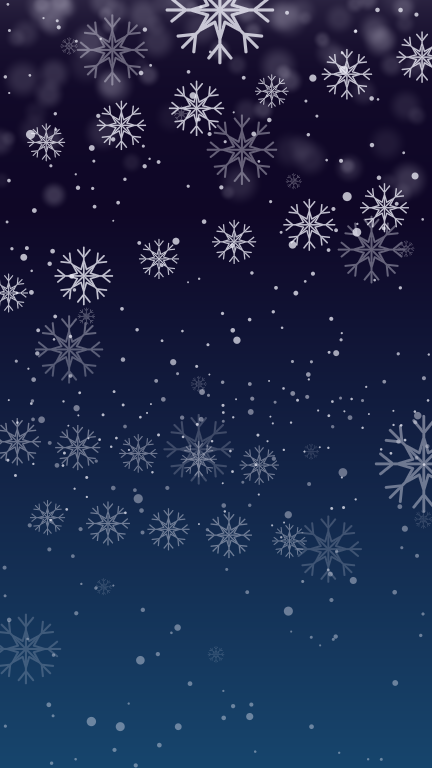
A Shadertoy shader for this background:

```glsl
// Winter night: a violet-to-blue sky with blurred snow along the top edge,
// eight-armed snowflakes strewn on lattice sequences, and hashed grids of dots.
// Lengths are in canvas widths; depth runs from 0 at the top to 1 at the bottom.
#define NIGHT vec3(0.058, 0.027, 0.150)
#define DEEP_BLUE vec3(0.088, 0.270, 0.425)
#define SNOW vec3(0.93, 0.93, 0.97)
#define MIST vec3(0.72, 0.70, 0.78)
#define STROKE 0.03
#define BLUR_COUNT 90
#define BLUR_REACH 0.26
#define DIM_FLAKE 0.48

float hash(vec2 p) {
    return fract(sin(dot(p, vec2(127.1, 311.7))) * 43758.5453);
}

// Coverage of a shape from its signed distance, one pixel soft
float cover(float d) {
    return clamp(0.5 - d * iResolution.x, 0.0, 1.0);
}

// Layers one translucent coverage over another
float over(float below, float above) {
    return 1.0 - (1.0 - below) * (1.0 - above);
}

float segment(vec2 p, vec2 a, vec2 b) {
    vec2 ab = b - a;
    return length(p - a - ab * clamp(dot(p - a, ab) / dot(ab, ab), 0.0, 1.0));
}

// Eight arms with forked tips around an outlined star
float flake(vec2 p, float radius) {
    if (length(p) > radius * 1.15) return 0.0;
    p /= radius;
    float sector = 0.785398;
    float angle = abs(mod(atan(p.x, p.y) + sector * 0.5, sector) - sector * 0.5);
    vec2 q = length(p) * vec2(cos(angle), sin(angle));
    float arm = segment(q, vec2(0.0), vec2(1.0, 0.0));
    float fork = segment(q, vec2(0.65, 0.0), vec2(0.91, 0.21));
    float star = segment(q, vec2(0.55, 0.0), 0.25 * vec2(0.924, 0.383));
    return cover((min(arm, min(fork, star)) - STROKE) * radius);
}

// Flakes on a lattice sequence, squeezed into a band of depths
float flakes(vec2 p, float aspect, int count, vec2 start, vec2 stride, vec2 band, vec2 sizes) {
    float sum = 0.0;
    for (int i = 0; i < count; i++) {
        vec2 pos = fract(start + stride * float(i));
        pos.y = mix(band.x, band.y, pos.y) * aspect;
        float radius = mix(sizes.x, sizes.y, hash(pos + start));
        sum = over(sum, flake(p - pos, radius));
    }
    return sum;
}

// One jittered dot per occupied cell; more cells are filled near the focus depth
float dots(vec2 p, float aspect, float cells, float radius, vec2 chance, vec2 focus) {
    vec2 cell = floor(p * cells);
    float offset = ((cell.y + 0.5) / cells / aspect - focus.x) / focus.y;
    float fill = mix(chance.x, chance.y, exp(-offset * offset));
    vec2 jitter = vec2(hash(cell + cells), hash(cell + cells + 37.0));
    vec2 center = (cell + mix(vec2(0.2), vec2(0.8), jitter)) / cells;
    float size = radius * mix(0.7, 1.15, hash(cell + 71.0));
    return step(hash(cell + cells * 3.0), fill) * cover(length(p - center) - size);
}

// Out-of-focus snow, crowded toward the top edge
float blurredSnow(vec2 p, float aspect, float depth) {
    float glow = 0.16 * exp(-depth * 18.0);
    for (int i = 0; i < BLUR_COUNT; i++) {
        vec2 seed = vec2(float(i), 5.0);
        float fall = hash(seed + 11.0);
        vec2 center = vec2(hash(seed), BLUR_REACH * fall * fall * aspect);
        float radius = mix(0.02, 0.055, hash(seed + 23.0));
        float alpha = mix(0.07, 0.27, hash(seed + 41.0));
        float soft = 1.0 - smoothstep(0.25, 1.0, length(p - center) / radius);
        glow = over(glow, alpha * soft);
    }
    return glow;
}

void mainImage(out vec4 fragColor, in vec2 fragCoord) {
    float aspect = iResolution.y / iResolution.x;
    vec2 p = vec2(fragCoord.x, iResolution.y - fragCoord.y) / iResolution.x;
    float depth = p.y / aspect;
    float fade = mix(0.8, 0.42, smoothstep(0.4, 0.58, depth));

    // Sky and blurred snow
    vec3 color = mix(NIGHT, DEEP_BLUE, clamp((depth - 0.28) / 0.72, 0.0, 1.0));
    color = mix(color, MIST, blurredSnow(p, aspect, depth));

    // Faint flakes, large and small
    float faint = flakes(p, aspect, 7, vec2(0.26, 0.065), vec2(0.30, 0.13), vec2(0, 1), vec2(0.075, 0.083));
    faint = over(faint, flakes(p, aspect, 10, vec2(0.16, 0.06), vec2(0.26, 0.088), vec2(0, 1), vec2(0.017, 0.021)));
    color = mix(color, SNOW, faint * fade * DIM_FLAKE);

    // Clear flakes in an upper and a lower drift, and two big ones at the edges
    float clear = flakes(p, aspect, 12, vec2(0.02, 0.95), vec2(0.087, 0.47), vec2(0.03, 0.40), vec2(0.036, 0.072));
    clear = over(clear, flakes(p, aspect, 10, vec2(0.04, 0.08), vec2(0.07, 0.52), vec2(0.56, 0.75), vec2(0.038, 0.054)));
    clear = over(clear, flake(p - vec2(0.509, 0.013 * aspect), 0.122));
    clear = over(clear, flake(p - vec2(0.981, 0.604 * aspect), 0.110));
    color = mix(color, SNOW, clear * fade);

    // Falling dots, then the brighter sparkle band
    float snowfall = dots(p, aspect, 20.0, 0.0048, vec2(0.13, 0.30), vec2(0.36, 0.28));
    snowfall = over(snowfall, dots(p, aspect, 8.0, 0.0095, vec2(0.14, 0.28), vec2(0.50, 0.25)));
    color = mix(color, SNOW, snowfall * fade * 0.95);
    float sparkle = dots(p, aspect, 36.0, 0.0030, vec2(0.03, 0.22), vec2(0.57, 0.09));
    color = mix(color, SNOW, sparkle * mix(0.75, 0.4, smoothstep(0.65, 0.8, depth)));

    fragColor = vec4(color, 1.0);
}
```
